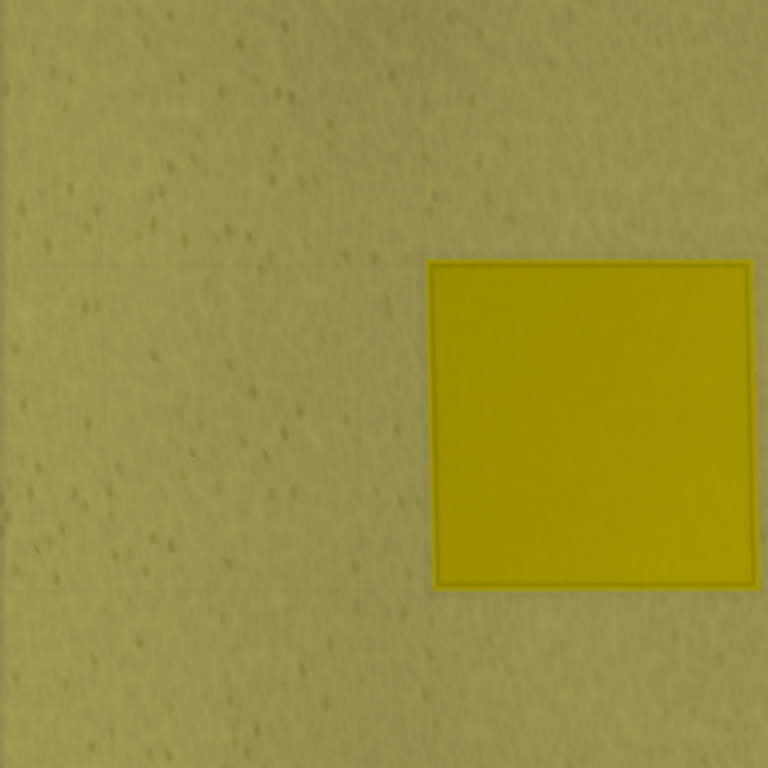
Reproduce this background procedurally as a Shadertoy shader.

```glsl
#define PAPER vec3(0.597, 0.568, 0.308)
#define YELLOW vec3(0.622, 0.567, 0.0)
#define RIM vec3(0.625, 0.59, 0.06)
#define CENTER vec2(0.7715, 0.4465)
#define HALF_SIZE vec2(0.2135, 0.2160)
#define SHEAR 0.0215
#define SOFTNESS 0.0035
#define FIBER_SCALE vec2(85.0, 42.0)
#define FLECK_SCALE vec2(48.0, 27.0)
#define GRAIN 0.055
#define FLECK_DEPTH 0.10

vec2 hash2(vec2 cell) {
    vec2 q = vec2(dot(cell, vec2(127.1, 311.7)), dot(cell, vec2(269.5, 183.3)));
    return fract(sin(q) * 43758.55);
}

// x: distance to the nearest feature point, y: its random strength
vec2 cellular(vec2 p) {
    vec2 base = floor(p);
    vec2 nearest = vec2(9.0, 0.0);
    for (int j = -1; j <= 1; j++) {
        for (int i = -1; i <= 1; i++) {
            vec2 cell = base + vec2(i, j);
            float d = length(cell + hash2(cell) - p);
            if (d < nearest.x) nearest = vec2(d, hash2(cell + 57.0).x);
        }
    }
    return nearest;
}

// Broad uneven tone from rotated sines
float mottling(vec2 p) {
    mat2 turn = mat2(0.8, 0.6, -0.6, 0.8);
    float sum = 0.0;
    float amplitude = 0.5;
    for (int i = 0; i < 4; i++) {
        sum += amplitude * sin(p.x + 1.3 * sin(p.y)) * cos(p.y * 0.7);
        p = turn * p * 1.9 + 2.3;
        amplitude *= 0.6;
    }
    return sum;
}

float boxDistance(vec2 p, vec2 halfSize) {
    vec2 q = abs(p) - halfSize;
    return length(max(q, 0.0)) + min(max(q.x, q.y), 0.0);
}

float band(float d, float width) {
    return exp(-d * d / (width * width));
}

void mainImage(out vec4 fragColor, in vec2 fragCoord) {
    vec2 uv = fragCoord / iResolution.xy;
    vec2 skewed = uv + vec2(SHEAR * (uv.y - CENTER.y), 0.0);

    // Slanted paper fibers and sparse dark flecks
    vec2 fiberUv = uv + vec2(0.12 * uv.y, 0.0) + 0.002 * sin(uv.yx * 47.0);
    float fiber = cellular(fiberUv * FIBER_SCALE).x - 0.5;
    fiber += 0.6 * (cellular(fiberUv * FIBER_SCALE * 0.53 + 19.0).x - 0.5);
    vec2 fleckCell = cellular(fiberUv * FLECK_SCALE + 7.0);
    float fleck = smoothstep(0.4, 0.05, fleckCell.x) * smoothstep(0.72, 1.0, fleckCell.y);
    fleck *= mix(1.0, 0.45, smoothstep(0.3, 0.9, uv.x));

    // Paper tone: lighter left side, dim top and outer left edge
    float light = 1.0 + 0.035 * smoothstep(0.4, 0.03, uv.x);
    light -= 0.025 * smoothstep(0.7, 1.0, uv.y);
    light -= 0.02 * band(uv.x - 0.52, 0.12);
    light -= 0.08 * smoothstep(0.012, 0.0, uv.x);
    light += 0.012 * mottling(uv * 9.0);
    vec3 color = PAPER * (light + GRAIN * fiber - FLECK_DEPTH * fleck);
    color.b -= 0.03 * fleck;

    // Faint ruled creases in line with the square
    vec2 low = CENTER - HALF_SIZE;
    float high = CENTER.y + HALF_SIZE.y;
    float crease = band(skewed.x - low.x, 0.002) + band(skewed.x - 0.137, 0.002);
    crease += band(uv.y - low.y, 0.002) + band(uv.y - high + 0.009, 0.002);
    color *= 1.0 - 0.018 * crease;

    // Yellow square with soft bright rim and dark inner line
    float d = boxDistance(skewed - CENTER, HALF_SIZE);
    color *= 1.0 - 0.03 * band(d - 0.006, 0.005);
    vec2 local = (skewed - CENTER) / HALF_SIZE;
    float sheen = 1.0 + 0.02 * local.x - 0.012 * local.y + 0.008 * mottling(uv * 14.0);
    vec3 fill = YELLOW * (sheen + 0.35 * GRAIN * fiber);
    fill = mix(fill, RIM, 0.75 * band(d + 0.001, 0.004));
    fill *= 1.0 - 0.10 * band(d + 0.0085, 0.0035);
    color = mix(color, fill, smoothstep(SOFTNESS, -SOFTNESS, d));

    fragColor = vec4(clamp(color, 0.0, 1.0), 1.0);
}
```
